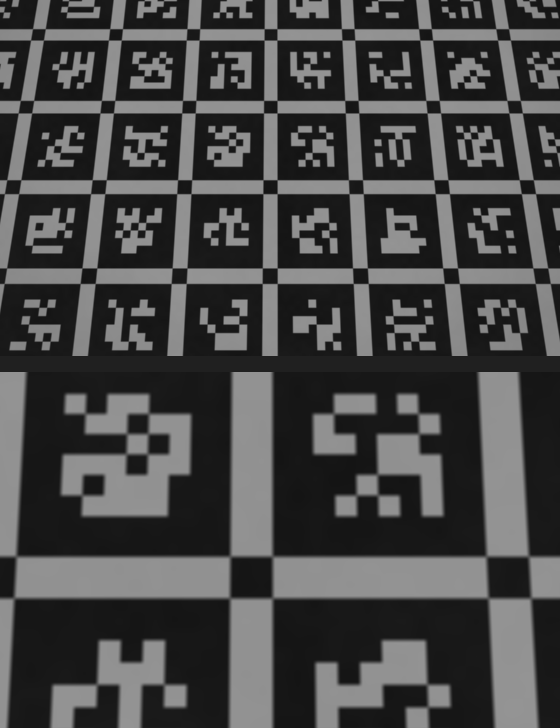
Top: the whole. Bottom: its middle third, enlarged.
Write a Shadertoy shader that draws this pattern.

```glsl
const float STRIP_HALF = 0.0825;   // half width of a light strip, in tiles
const float BIT_SIZE = 0.085;      // side of one code bit, in tiles
const float BITS = 6.0;            // code bits per side
const float INK = 0.088;
const float PAPER = 0.572;

float hash(vec2 p) {
    uvec2 q = uvec2(ivec2(p) + 4096) * uvec2(1597334673u, 3812015801u);
    uint n = (q.x ^ q.y) * 1597334673u;
    n = (n ^ (n >> 15)) * 2246822519u;
    n ^= n >> 13;
    return float(n >> 8) / 16777216.0;
}

float valueNoise(vec2 p) {
    vec2 i = floor(p);
    vec2 f = smoothstep(0.0, 1.0, p - i);
    float low = mix(hash(i), hash(i + vec2(1, 0)), f.x);
    float high = mix(hash(i + vec2(0, 1)), hash(i + vec2(1, 1)), f.x);
    return mix(low, high, f.y);
}

// Floor seen at a tilt: x and depth in tiles, z is the tile width on the canvas
vec3 floorPlane(vec2 p) {
    float tileWidth = 0.21245 + 0.0542 * p.y;
    float across = (p.x + 0.0249 + 0.0033 * p.y) / tileWidth;
    float depth = (4.5923 - 1.0 / tileWidth) / 0.221;
    return vec3(across, depth, tileWidth);
}

// Crossing strips that cancel out where they overlap
float stripMask(vec2 uv, vec2 blur) {
    vec2 d = abs(fract(uv + 0.5) - 0.5);
    vec2 s = 1.0 - smoothstep(STRIP_HALF - blur, STRIP_HALF + blur, d);
    return s.x + s.y - 2.0 * s.x * s.y;
}

float codeBit(vec2 tile, vec2 bit) {
    bool inside = all(greaterThanEqual(bit, vec2(0))) && all(lessThan(bit, vec2(BITS)));
    return inside ? step(0.49, hash(tile * BITS + bit + 131.0)) : 0.0;
}

// Random square code in the tile, with softened borders between bits
float codeMask(vec2 uv, vec2 blur) {
    vec2 tile = floor(uv);
    vec2 p = (uv - tile - 0.5) / BIT_SIZE + 0.5 * BITS - 0.5;
    vec2 bit = floor(p);
    vec2 soft = min(blur / BIT_SIZE, 0.5);
    vec2 w = smoothstep(0.5 - soft, 0.5 + soft, p - bit);
    float top = mix(codeBit(tile, bit), codeBit(tile, bit + vec2(1, 0)), w.x);
    float bottom = mix(codeBit(tile, bit + vec2(0, 1)), codeBit(tile, bit + vec2(1, 1)), w.x);
    return mix(top, bottom, w.y);
}

void mainImage(out vec4 fragColor, in vec2 fragCoord) {
    vec2 p = (fragCoord - vec2(0.5 * iResolution.x, 0.0)) / iResolution.y;
    p.y = 1.0 - p.y;

    vec3 plane = floorPlane(p);
    vec2 uv = plane.xy;

    // Edge softness converted from canvas units to tiles
    float softness = max(0.003, 0.75 / iResolution.y);
    vec2 blur = softness * vec2(1.0 / plane.z, 0.2452 / (plane.z * plane.z));
    float light = max(stripMask(uv, blur), codeMask(uv, blur));

    // Uneven print and dimmer lower corners
    float mottle = valueNoise(p * 9.0) * 0.6 + valueNoise(p * 60.0) * 0.4;
    float corner = smoothstep(0.45, 0.85, length((p - vec2(0.0, 0.4)) * vec2(0.85, 1.0)));
    float ink = INK + 0.03 * (mottle - 0.4);
    float paper = PAPER * (1.0 - 0.08 * corner) + 0.02 * (mottle - 0.5);

    fragColor = vec4(vec3(mix(ink, paper, light)), 1.0);
}
```
